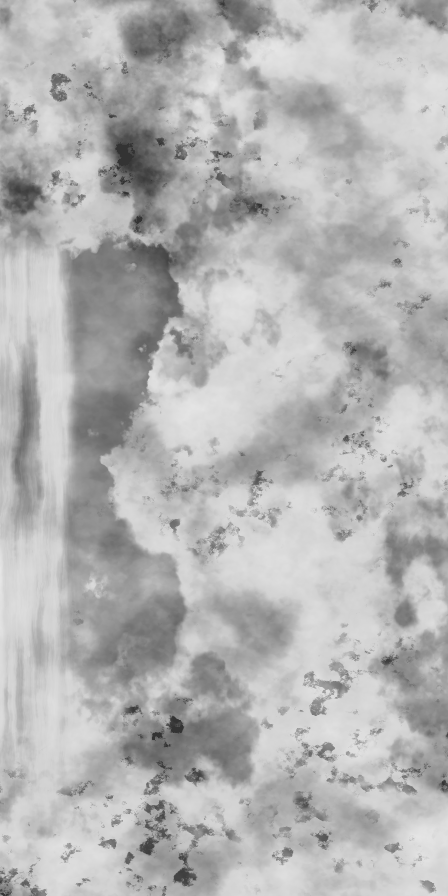
Write a Shadertoy shader that draws this texture.

```glsl
// Weathered grey plaster: pale billowing mottling, a dark stained slab under
// a light ledge, vertical runs on the left and clusters of dark specks.
// Layered smooth cellular noise gives the grain and frays the stain outlines.

#define BASE_TONE 0.805
#define CLOUD_CONTRAST 0.62
#define FRAY 0.22
#define SLAB_DEPTH 0.25
#define CROWN_DEPTH 0.29
#define POOL_DEPTH 0.25
#define SPECK_DEPTH 0.36
#define RUN_DEPTH 0.24
#define CELL_SHARPNESS 7.0

vec2 hash2(vec2 p) {
    vec3 q = fract(vec3(p.xyx) * vec3(0.1031, 0.1030, 0.0973));
    q += dot(q, q.yzx + 33.33);
    return fract((q.xx + q.yz) * q.zy);
}

// Random cell values blended by distance to the cell centres, 0 to 1
float cellular(vec2 p) {
    vec2 cell = floor(p), f = p - cell;
    float total = 0.0, weight = 0.0;
    for (int y = -1; y <= 1; y++)
    for (int x = -1; x <= 1; x++) {
        vec2 o = vec2(x, y);
        vec2 d = o + hash2(cell + o) - f;
        float w = exp(-CELL_SHARPNESS * dot(d, d));
        total += w * hash2(cell + o + 71.0).x;
        weight += w;
    }
    return total / weight;
}

// Layered noise centred on zero
float layers(vec2 p) {
    float sum = 0.0, amp = 0.48;
    for (int i = 0; i < 5; i++) {
        sum += amp * (cellular(p) - 0.5);
        p = mat2(0.8, 0.6, -0.6, 0.8) * p * 2.1 + 19.7;
        amp *= 0.57;
    }
    return sum;
}

// Soft elliptical patch, 1 at the centre
float patchAt(vec2 p, vec2 centre, vec2 radius) {
    return 1.0 - smoothstep(0.45, 1.15, length((p - centre) / radius));
}

// Slab with a straight left side, wide at the top and narrow below
float slabMask(vec2 p, vec2 frayed) {
    float right = mix(0.25, 0.365, smoothstep(1.0, 1.15, frayed.y))
                + 0.04 * smoothstep(1.15, 1.3, frayed.y) * smoothstep(1.45, 1.3, frayed.y);
    float left = 0.145 + 0.01 * sin(p.y * 7.0);
    return smoothstep(left - 0.02, left + 0.025, p.x)
         * smoothstep(right + 0.012, right - 0.012, frayed.x)
         * smoothstep(1.485, 1.455, mix(p.y, frayed.y, 0.25))
         * smoothstep(0.40, 0.72, frayed.y);
}

void mainImage(out vec4 fragColor, in vec2 fragCoord) {
    // Width spans 0 to 1, height 0 to 2
    vec2 p = fragCoord / iResolution.x;
    vec2 fray = vec2(layers(p * 8.0), layers(p * 8.0 + 43.0));
    vec2 q = p + FRAY * fray;

    // Vertical runs fill the left strip below the ledge
    float strip = smoothstep(0.19, 0.13, p.x) * smoothstep(1.5, 1.4, p.y)
                * smoothstep(0.05, 0.5, p.y);

    // Pale mottling
    float cloud = layers(p * vec2(5.5, 6.5) + 5.0) + 0.25 * fray.x;
    float tone = BASE_TONE + CLOUD_CONTRAST * cloud * (1.0 - 0.6 * strip);

    // Stained slab, darkest along its right side
    float slab = slabMask(p, q);
    float rim = smoothstep(0.27, 0.37, q.x) * smoothstep(1.05, 1.15, p.y);
    tone = mix(tone, BASE_TONE - SLAB_DEPTH + 0.4 * cloud - 0.17 * rim, slab);

    // Ragged dark crown above the ledge
    float crown = max(patchAt(q, vec2(0.33, 1.82), vec2(0.15, 0.37)),
                      0.8 * patchAt(q, vec2(0.08, 1.64), vec2(0.15, 0.12)));
    crown = max(crown, 0.5 * patchAt(q, vec2(0.47, 1.99), vec2(0.28, 0.09)));
    tone -= CROWN_DEPTH * crown * (0.9 + 2.4 * fray.y);

    // Smoky pools, gathered in a band below the slab
    float band = patchAt(p, vec2(0.38, 0.62), vec2(0.38, 0.45));
    float pool = layers(p * vec2(5.2, 4.4) + 91.0) + 0.3 * fray.y + 0.09 * band;
    tone -= POOL_DEPTH * smoothstep(0.06, 0.27, pool) * (1.0 - slab) * (1.0 - strip);

    // Fine specks in clusters, densest at the top and the lower right
    float region = 0.08 * smoothstep(1.4, 1.85, p.y)
                 + 0.04 * smoothstep(0.5, 0.9, p.x) * smoothstep(1.3, 0.1, p.y);
    float cluster = smoothstep(-0.02, 0.2, layers(p * 4.3 + 27.0) + region);
    float speck = smoothstep(0.10, 0.28, layers(p * vec2(26.0, 30.0) + 63.0));
    tone -= SPECK_DEPTH * cluster * speck * (1.0 - strip) * (1.0 - 0.7 * slab);

    // Long streaks and one dark run
    float streak = layers(vec2(p.x * 24.0, p.y * 2.2) + 0.4 * fray);
    float run = patchAt(p + 0.05 * fray, vec2(0.058, 1.0), vec2(0.036, 0.25));
    tone -= strip * (0.45 * streak + RUN_DEPTH * run);

    // Bright ledge
    float ledgeY = 1.505 + 0.02 * sin(p.x * 11.0);
    float ledge = smoothstep(0.045, 0.015, abs(q.y - ledgeY))
                * smoothstep(0.02, 0.15, p.x) * smoothstep(0.40, 0.32, q.x);
    tone = mix(tone, 0.84 + 0.25 * cloud, 0.85 * ledge);

    // Compress the highlights and hold the deepest shadows
    tone = min(tone, 0.82 + 0.35 * (tone - 0.82));
    fragColor = vec4(vec3(clamp(tone, 0.2, 0.92)), 1.0);
}
```
